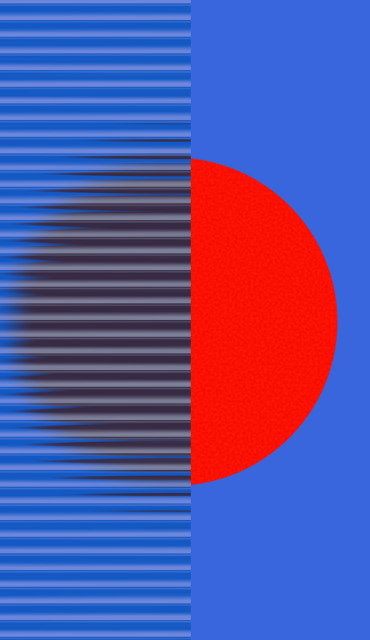
Write a Shadertoy shader that draws this background.

```glsl
// Red disc on flat blue, its left half seen dark and stretched through ribbed glass.
#define SPLIT_X 0.298
#define DISC_CENTER vec2(0.2708, 0.4974)
#define DISC_RADIUS 0.2565
#define RIB_COUNT 38.4
#define RIB_PHASE 0.25
#define REFRACTION 0.055
#define SHADOW_BLUR 0.026
#define GRAIN 0.035

const float TAU = 6.2831853;
const vec3 BLUE = vec3(0.225, 0.400, 0.865);
const vec3 RED = vec3(0.980, 0.065, 0.015);
const vec3 GLASS_BLUE = vec3(0.075, 0.345, 0.765);
const vec3 GLASS_SHINE = vec3(0.430, 0.530, 0.860);
const vec3 SHADOW = vec3(0.215, 0.165, 0.265);
const vec3 SHADOW_SHINE = vec3(0.490, 0.500, 0.600);

vec2 hashGradient(vec2 cell) {
    vec2 q = fract(cell * vec2(0.1031, 0.1130));
    q += dot(q, q.yx + 33.33);
    float angle = TAU * fract((q.x + q.y) * q.x * 7.13);
    return vec2(cos(angle), sin(angle));
}

float gradientNoise(vec2 p) {
    vec2 i = floor(p), f = fract(p);
    vec2 u = f * f * (3.0 - 2.0 * f);
    float a = dot(hashGradient(i), f);
    float b = dot(hashGradient(i + vec2(1, 0)), f - vec2(1, 0));
    float c = dot(hashGradient(i + vec2(0, 1)), f - vec2(0, 1));
    float d = dot(hashGradient(i + vec2(1, 1)), f - vec2(1, 1));
    return mix(mix(a, b, u.x), mix(c, d, u.x), u.y);
}

// Flat side: crisp disc with a fine grain
vec3 plainSide(vec2 p, float pixel) {
    float edge = length(p - DISC_CENTER) - DISC_RADIUS;
    float disc = 1.0 - smoothstep(-pixel, pixel, edge);
    vec3 red = RED + GRAIN * gradientNoise(p * 240.0);
    return mix(BLUE, red, disc);
}

// Glass side: each rib bends the view up and down, then catches light
vec3 ribbedSide(vec2 p, float pixel) {
    float rib = (1.0 - p.y) * RIB_COUNT - RIB_PHASE;
    float f = fract(rib);
    float soft = pixel * RIB_COUNT;

    // Opposite bends around the dark part of the rib
    float bend = sin(TAU * clamp((f - 0.3) * 2.0 + 0.5, 0.0, 1.0));
    vec2 seen = p - vec2(0.0, REFRACTION * bend);
    float edge = length(seen - DISC_CENTER) - DISC_RADIUS;
    float shadow = 1.0 - smoothstep(-SHADOW_BLUR * 1.5, SHADOW_BLUR, edge);

    // Broad shine low on the rib, thin glint just under its seam
    float shine = smoothstep(0.42, 0.82, f) * (1.0 - smoothstep(0.97 - soft, 1.0, f));
    float glint = 0.4 * (1.0 - smoothstep(0.0, 0.04 + soft, abs(f - 0.06)));
    float streak = gradientNoise(vec2(p.x * 2.0, rib * 5.0));
    float light = clamp(max(shine, glint) + 0.18 * streak, 0.0, 1.0);

    vec3 clear = mix(GLASS_BLUE, GLASS_SHINE, light);
    vec3 dark = mix(SHADOW, SHADOW_SHINE, light);
    return mix(clear, dark, shadow);
}

void mainImage(out vec4 fragColor, in vec2 fragCoord) {
    vec2 p = fragCoord / iResolution.y;
    float pixel = 1.0 / iResolution.y;
    float side = smoothstep(-0.5 * pixel, 0.5 * pixel, p.x - SPLIT_X);
    vec3 color = mix(ribbedSide(p, pixel), plainSide(p, pixel), side);
    fragColor = vec4(color, 1.0);
}
```
